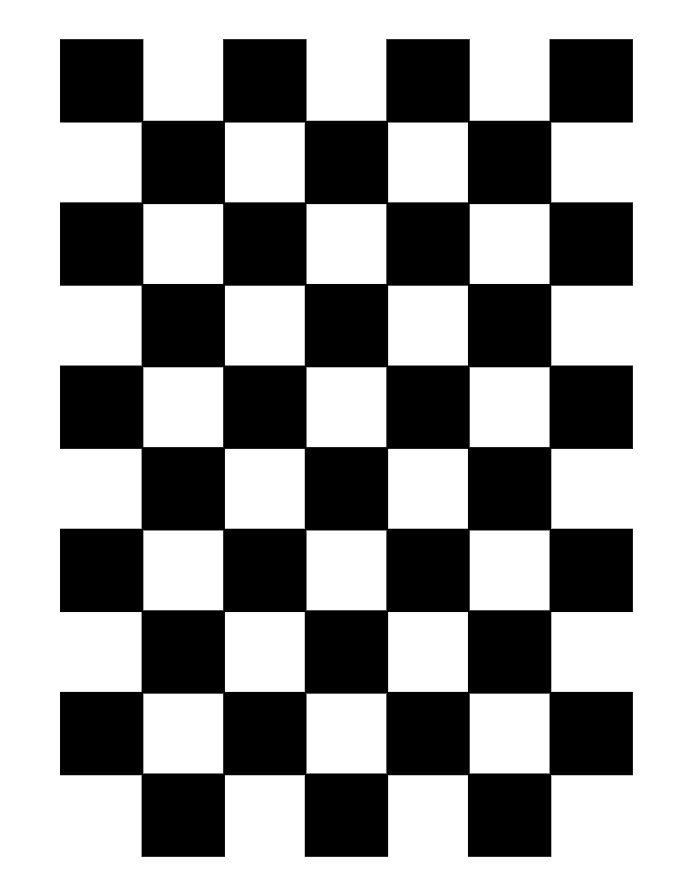
A WebGL 1 fragment shader for this pattern:

```glsl
precision highp float;
// Black checkerboard of 7 by 10 cells on white, with squares overlapping slightly at the corners.

uniform vec2 u_resolution;

// Lengths are fractions of the canvas height, measured from its center.
const vec2 GRID_CELLS = vec2(7.0, 10.0);
const vec2 GRID_CENTER = vec2(0.0005, 0.0);
const float CELL_PITCH = 0.09106;
const float SQUARE_HALF = 0.0465;
const vec3 PAPER = vec3(1.0);
const vec3 INK = vec3(0.0);

float boxDistance(vec2 p, float halfSide) {
  vec2 d = abs(p) - halfSide;
  return length(max(d, 0.0)) + min(max(d.x, d.y), 0.0);
}

// True for cells of the grid that carry a black square.
bool isInked(vec2 cell) {
  bool inside = all(greaterThanEqual(cell, vec2(0.0))) && all(lessThan(cell, GRID_CELLS));
  return inside && mod(cell.x + cell.y, 2.0) > 0.5;
}

// Distance to the nearest square, including neighbors that spill over their cell.
float checkerDistance(vec2 gridPos) {
  vec2 home = floor(gridPos);
  float nearest = 1.0;
  for (int j = -1; j <= 1; j++) {
    for (int i = -1; i <= 1; i++) {
      vec2 cell = home + vec2(float(i), float(j));
      if (isInked(cell)) {
        vec2 offset = (gridPos - cell - 0.5) * CELL_PITCH;
        nearest = min(nearest, boxDistance(offset, SQUARE_HALF));
      }
    }
  }
  return nearest;
}

void main() {
  vec2 pos = (gl_FragCoord.xy - 0.5 * u_resolution) / u_resolution.y;
  vec2 gridPos = (pos - GRID_CENTER) / CELL_PITCH + 0.5 * GRID_CELLS;

  // One-pixel edge smoothing.
  float coverage = clamp(0.5 - checkerDistance(gridPos) * u_resolution.y, 0.0, 1.0);
  gl_FragColor = vec4(mix(PAPER, INK, coverage), 1.0);
}
```
